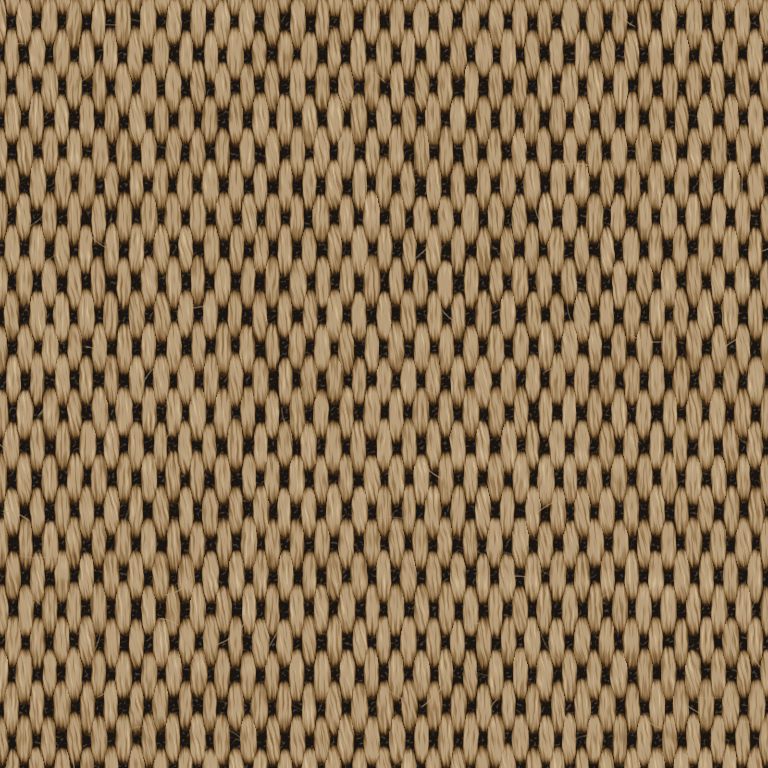
This texture is drawn by a WebGL 1 fragment shader. Its source:

```glsl
precision highp float;
// Woven sisal matting: staggered tan yarns over a dark weft, with stray fibres.
uniform vec2 u_resolution;

const vec2 REPEATS = vec2(31.0, 23.52);  // yarns across, rows down
const float ROW_PHASE = 0.67;
const float HAIR_CELLS = 13.0;

const vec3 WEFT = vec3(0.10, 0.08, 0.065);
const vec3 WEFT_FIBRE = vec3(0.29, 0.25, 0.21);
const vec3 SHADOW = vec3(0.25, 0.165, 0.085);
const vec3 BROWN = vec3(0.45, 0.33, 0.18);
const vec3 TAN = vec3(0.60, 0.48, 0.325);
const vec3 STRAW = vec3(0.72, 0.62, 0.48);
const vec3 CREAM = vec3(0.82, 0.73, 0.59);

float hash(vec2 p) {
  return fract(sin(dot(p, vec2(127.1, 311.7))) * 43758.5);
}

vec2 hash2(vec2 p) {
  return vec2(hash(p), hash(p + 57.3));
}

float cornerSlope(vec2 cell, vec2 offset, vec2 f) {
  float a = 6.2832 * hash(cell + offset);
  return dot(vec2(cos(a), sin(a)), f - offset);
}

// Gradient noise, roughly -0.7 to 0.7
float gradientNoise(vec2 p) {
  vec2 i = floor(p);
  vec2 f = fract(p);
  vec2 u = f * f * f * (f * (f * 6.0 - 15.0) + 10.0);
  float low = mix(cornerSlope(i, vec2(0.0), f), cornerSlope(i, vec2(1.0, 0.0), f), u.x);
  float high = mix(cornerSlope(i, vec2(0.0, 1.0), f), cornerSlope(i, vec2(1.0), f), u.x);
  return mix(low, high, u.y);
}

// Colour ramp from deep shadow to the brightest fibres
vec3 sisal(float t) {
  vec3 c = mix(SHADOW, BROWN, smoothstep(0.0, 0.3, t));
  c = mix(c, TAN, smoothstep(0.25, 0.6, t));
  c = mix(c, STRAW, smoothstep(0.55, 0.85, t));
  return mix(c, CREAM, smoothstep(0.9, 1.25, t));
}

// Rounded yarn profile: 1 on its crest, 0 on its outline
float yarnHeight(vec2 d, vec2 halfSize) {
  vec2 q = abs(d) / halfSize;
  return 1.0 - pow(q.x, 2.5) - q.y * q.y * q.y;
}

// Brightness of one yarn at offset d (y runs downward)
float yarnTone(vec2 d, float height, vec2 id) {
  float lean = mix(-0.06, 0.30, hash(id + 3.1));
  float across = d.x - lean * d.y;
  float ply = cos(6.2832 * (across * 4.6 + hash(id + 8.7)));
  float fibres = gradientNoise(vec2(across * 11.0, d.y * 1.8) + id * 17.3);
  float tone = 0.20 + 0.64 * smoothstep(-0.05, 0.75, height);
  tone -= 0.30 * smoothstep(0.15, 0.75, d.y);
  tone += 0.09 * ply + 0.48 * fibres;
  return tone + 0.16 * (hash(id + 21.9) - 0.5);
}

// Dark weft with slanting grey fibres
vec3 weft(vec2 p) {
  float fibres = gradientNoise(vec2(p.x * 7.0 + p.y * 5.0, p.y * 9.0 - p.x * 2.0));
  return mix(WEFT, WEFT_FIBRE, smoothstep(0.0, 0.6, fibres));
}

vec3 weave(vec2 p) {
  float bestHeight = -9.0;
  vec2 bestOffset = vec2(0.0);
  vec2 bestId = vec2(0.0);
  // The nearest yarn in each of three rows; the highest one lies on top
  for (int k = -1; k <= 1; k++) {
    float row = floor(p.y + 0.5) + float(k);
    float stagger = 0.5 * mod(row, 2.0);
    vec2 id = vec2(floor(p.x - stagger + 0.5) + stagger, row);
    vec2 jitter = (hash2(id) - 0.5) * vec2(0.07, 0.10);
    vec2 d = p - id - jitter;
    vec2 halfSize = vec2(0.33, 0.81) + (hash2(id + 31.0) - 0.5) * vec2(0.07, 0.10);
    float height = yarnHeight(d, halfSize);
    if (height > bestHeight) {
      bestHeight = height;
      bestOffset = d;
      bestId = id;
    }
  }
  vec3 yarn = sisal(yarnTone(bestOffset, bestHeight, bestId));
  return mix(weft(p), yarn, smoothstep(-0.15, 0.28, bestHeight));
}

// Coverage of thin curved fibres scattered over a grid
float strayHairs(vec2 p) {
  float cover = 0.0;
  for (int j = -1; j <= 1; j++) {
    for (int i = -1; i <= 1; i++) {
      vec2 cell = floor(p) + vec2(float(i), float(j));
      vec2 d = p - cell - hash2(cell + 5.0);
      float a = 6.2832 * hash(cell + 11.0);
      d = mat2(cos(a), -sin(a), sin(a), cos(a)) * d;
      float bend = 2.4 * (hash(cell + 13.0) - 0.5);
      float reach = mix(0.12, 0.38, hash(cell + 17.0));
      float line = 1.0 - smoothstep(0.004, 0.023, abs(d.y - bend * d.x * d.x));
      float ends = 1.0 - smoothstep(0.7 * reach, reach, abs(d.x));
      cover = max(cover, line * ends * hash(cell + 19.0));
    }
  }
  return cover;
}

void main() {
  vec2 uv = gl_FragCoord.xy / u_resolution;
  vec2 p = vec2(uv.x, 1.0 - uv.y) * REPEATS - vec2(0.0, ROW_PHASE);
  // Slightly uneven rows and frayed outlines
  p += 0.07 * vec2(gradientNoise(p * 0.35), gradientNoise(p * 0.3 + 40.0));
  p.x += 0.045 * gradientNoise(p * vec2(4.0, 3.0) + 9.0);
  vec3 color = weave(p);
  color = mix(color, STRAW, 0.6 * strayHairs(uv * HAIR_CELLS));
  gl_FragColor = vec4(color, 1.0);
}
```
